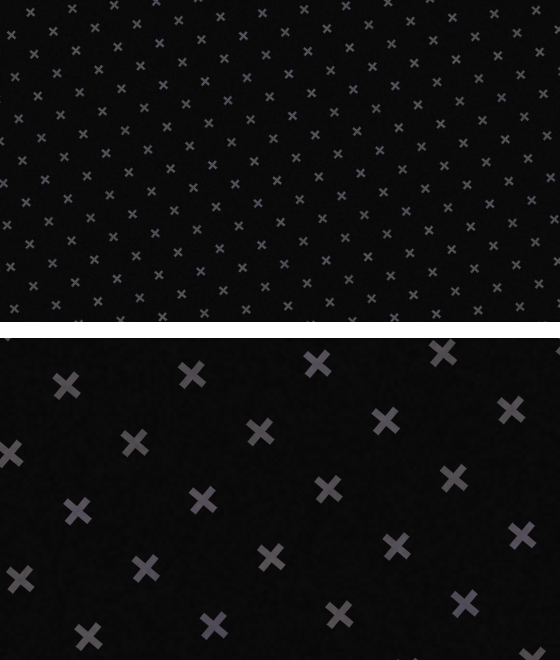
Top: the whole. Bottom: its middle third, enlarged.
Reproduce this pattern procedurally as a Shadertoy shader.

```glsl
// Lengths are fractions of the canvas height.
const float SPACING     = 0.0922;              // side of the square lattice
const float TILT        = 0.6981;              // lattice rotation, 40 degrees
const vec2  ANCHOR      = vec2(-0.0091, -0.0605); // one cross, from the centre
const float ARM_LENGTH  = 0.0163;              // half length of an arm
const float ARM_WIDTH   = 0.0037;              // half width of an arm
const float GRAIN_SCALE = 250.0;               // grain cells per height
const float GROUND_GRAIN = 0.022;
const float CROSS_WEAR  = 0.16;
const float SHADE_RANGE = 0.10;
const vec3  GROUND      = vec3(0.038, 0.038, 0.039);
const vec3  GREY_INK    = vec3(0.320, 0.305, 0.318);
const vec3  VIOLET_INK  = vec3(0.315, 0.295, 0.345);

float hash(vec2 p) {
    vec3 q = fract(p.xyx * 0.1031);
    q += dot(q, q.yzx + 33.33);
    return fract((q.x + q.y) * q.z);
}

float valueNoise(vec2 p) {
    vec2 cell = floor(p);
    vec2 f = fract(p);
    f = f * f * (3.0 - 2.0 * f);
    float low  = mix(hash(cell), hash(cell + vec2(1.0, 0.0)), f.x);
    float high = mix(hash(cell + vec2(0.0, 1.0)), hash(cell + 1.0), f.x);
    return mix(low, high, f.y);
}

// Fine leathery grain, centred on zero
float grain(vec2 p) {
    vec2 q = p * GRAIN_SCALE + 700.0;
    return 0.65 * valueNoise(q) + 0.35 * valueNoise(q * 0.53 + 91.0) - 0.5;
}

float crossDistance(vec2 p) {
    p = abs(p);
    p = vec2(max(p.x, p.y), min(p.x, p.y));
    vec2 d = p - vec2(ARM_LENGTH, ARM_WIDTH);
    return length(max(d, 0.0)) + min(max(d.x, d.y), 0.0);
}

void mainImage(out vec4 fragColor, in vec2 fragCoord) {
    float pixel = 1.0 / iResolution.y;
    vec2 p = (fragCoord - 0.5 * iResolution.xy) * pixel;

    // Tilted lattice, with the arms along its axes
    float c = cos(TILT), s = sin(TILT);
    vec2 offset = p - ANCHOR;
    vec2 lattice = vec2(c * offset.x - s * offset.y, s * offset.x + c * offset.y);
    vec2 cell = floor(lattice / SPACING + 0.5);
    float d = crossDistance(lattice - cell * SPACING);
    float coverage = 1.0 - smoothstep(-0.7 * pixel, 0.7 * pixel, d);

    // Tint and brightness change a little from cross to cross
    float tint = hash(cell + 57.0);
    float shade = 1.0 + SHADE_RANGE * (hash(cell + 131.0) - 0.5);
    float g = grain(p);
    vec3 ink = mix(GREY_INK, VIOLET_INK, tint * tint) * shade * (1.0 + CROSS_WEAR * g);
    vec3 ground = GROUND + GROUND_GRAIN * g;

    fragColor = vec4(mix(ground, ink, coverage), 1.0);
}
```
